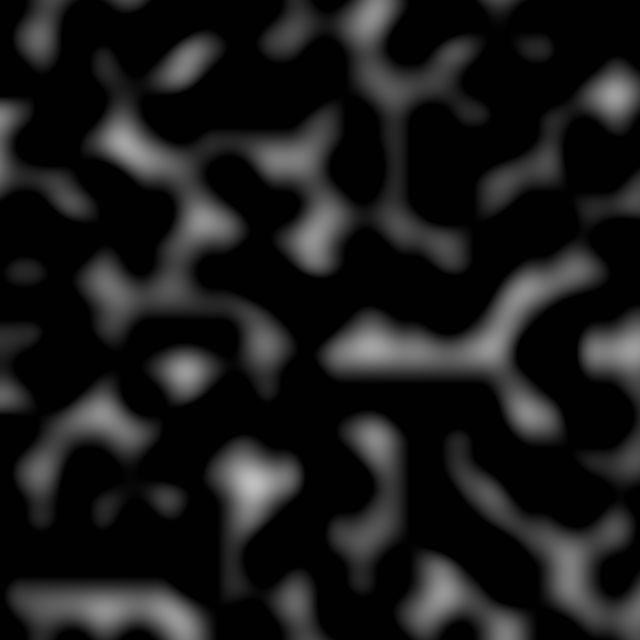
Give the GLSL for this texture, as a WebGL 1 fragment shader.

```glsl
precision highp float;

uniform vec2 u_resolution;

const float CELLS = 10.0;                   // lattice cells across the canvas
const vec2 LATTICE_SHIFT = vec2(23.6, 47.0);
const float DIAGONAL_SHARE = 0.3333;        // the other slopes follow an axis
const float BRIGHTNESS = 0.98;
const float ZERO_LEVEL = 0.0;               // noise below this stays black
const vec3 BLACK = vec3(0.004);
const vec3 WHITE = vec3(1.0);

// Three random values per lattice point
vec3 hash3(vec2 p) {
  vec3 q = fract(p.xyx * vec3(0.1031, 0.1030, 0.0973));
  q += dot(q, q.yxz + 33.33);
  return fract((q.xxy + q.yzz) * q.zyx);
}

// Slopes of a cube's edges, flattened to the plane
vec2 latticeSlope(vec2 corner) {
  vec3 random = hash3(corner);
  vec2 signs = vec2(random.x < 0.5 ? -1.0 : 1.0, random.y < 0.5 ? -1.0 : 1.0);
  float axisPick = (random.z - DIAGONAL_SHARE) / (1.0 - DIAGONAL_SHARE);
  if (axisPick < 0.0) return signs;
  return axisPick < 0.5 ? vec2(signs.x, 0.0) : vec2(0.0, signs.y);
}

float cornerRamp(vec2 cell, vec2 local, vec2 corner) {
  return dot(latticeSlope(cell + corner), local - corner);
}

float gradientNoise(vec2 p) {
  vec2 cell = floor(p);
  vec2 local = p - cell;
  vec2 fade = local * local * local * (local * (local * 6.0 - 15.0) + 10.0);
  float bottom = mix(cornerRamp(cell, local, vec2(0.0, 0.0)),
                     cornerRamp(cell, local, vec2(1.0, 0.0)), fade.x);
  float top = mix(cornerRamp(cell, local, vec2(0.0, 1.0)),
                  cornerRamp(cell, local, vec2(1.0, 1.0)), fade.x);
  return mix(bottom, top, fade.y);
}

void main() {
  vec2 canvas = gl_FragCoord.xy / u_resolution.y;
  float noise = gradientNoise(canvas * CELLS + LATTICE_SHIFT);

  // Keep only the positive hills, fading smoothly into black
  float glow = clamp((noise - ZERO_LEVEL) * BRIGHTNESS, 0.0, 1.0);
  gl_FragColor = vec4(mix(BLACK, WHITE, glow), 1.0);
}
```
